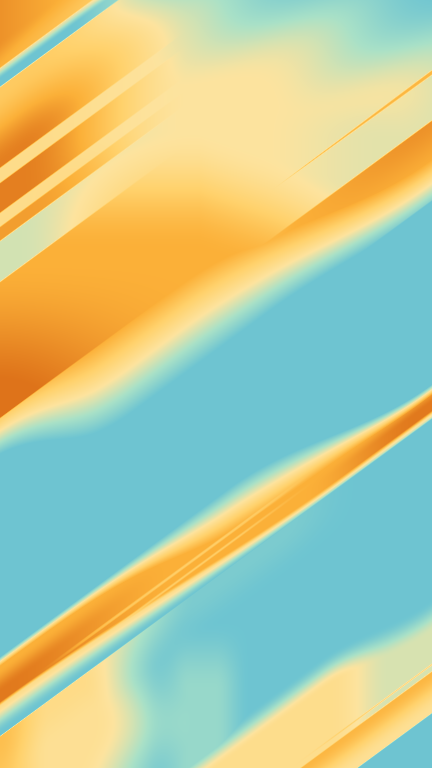
A WebGL 1 fragment shader for this background:

```glsl
precision highp float;
// Diagonal silk-like bands of warm gold and rust flowing across calm teal.
uniform vec2 u_resolution;

// Smooth ramp from 0 at a to 1 at b; a may exceed b.
float ease(float a, float b, float x) {
  float t = clamp((x - a) / (b - a), 0.0, 1.0);
  return t * t * (3.0 - 2.0 * t);
}

// Crisp antialiased boundary.
float edge(float at, float x) {
  return ease(at - 0.012, at + 0.012, x);
}

// Thin stripe around a centre line.
float stripe(float centre, float halfWidth, float x) {
  return ease(halfWidth + 0.012, halfWidth - 0.012, abs(x - centre));
}

// Warmth 0..5 to colour: teal, mint, cream, gold, orange, rust.
vec3 palette(float warmth) {
  vec3 color = mix(vec3(0.43, 0.77, 0.82), vec3(0.66, 0.88, 0.78), clamp(warmth, 0.0, 1.0));
  color = mix(color, vec3(0.99, 0.89, 0.62), clamp(warmth - 1.0, 0.0, 1.0));
  color = mix(color, vec3(1.0, 0.82, 0.42), clamp(warmth - 2.0, 0.0, 1.0));
  color = mix(color, vec3(0.985, 0.69, 0.22), clamp(warmth - 3.0, 0.0, 1.0));
  return mix(color, vec3(0.87, 0.45, 0.10), clamp(warmth - 4.0, 0.0, 1.0));
}

// Upper sheet: pale haze on top, deepening to orange, then falling to teal.
float upperSheet(float x, float y, float d) {
  float wobble = 0.12 * sin(4.0 * x + 5.0 * y);
  float warmth = 2.0 * ease(-1.2, 0.45, y - 0.2 * x + wobble);
  warmth -= 0.3 * ease(2.6, 3.8, x) * ease(0.8, 1.4, y);
  warmth += 2.0 * ease(1.3, 2.5, y - 0.35 * max(x - 2.0, 0.0));
  warmth += 1.2 * ease(2.6, 4.2, y) * ease(2.2, 0.0, x);

  // Striped folds entering from the left.
  float folds = 3.2 + 1.6 * ease(0.9, 1.65, d) - 0.5 * edge(2.27, d);
  folds = mix(folds, 2.4, stripe(1.755, 0.075, d) + stripe(2.2, 0.07, d));
  folds = mix(folds, 1.5, edge(2.41, d));
  warmth = mix(warmth, folds, ease(1.9, 0.2, x) * (1.0 - edge(2.82, d)));

  // Fine streak and orange fold on the right.
  float streakWidth = 0.014 * (x - 2.75);
  warmth = mix(warmth, 3.8, stripe(3.9, streakWidth, d) * ease(2.7, 3.1, x));
  float rightFold = 4.0 + 0.5 * ease(4.9, 4.35, d) * ease(2.8, 4.3, x);
  warmth = mix(warmth, rightFold, edge(4.38, d) * ease(2.4, 3.0, x));

  // Lower rim dissolving into teal.
  float rimStart = 4.18 + 0.6 * ease(1.8, 4.3, x);
  float rimEnd = 4.6 + 0.49 * ease(-0.3, 1.3, x) + 0.15 * ease(2.7, 4.3, x);
  float rim = 4.0 * (1.0 - (d - rimStart) / (rimEnd - rimStart)) - 0.9 * ease(1.0, 0.0, x);
  warmth = mix(warmth, min(warmth, max(rim, 0.0)), edge(4.18, d));
  return warmth * (1.0 - edge(5.18, d));
}

// Top left corner: orange plane, pale rim and teal gap.
float corner(float x, float d) {
  float plane = 4.5 - 0.8 * x - 0.5 * ease(0.4, 0.68, d);
  float gap = 1.8 * ease(0.79, 0.68, d) + 0.6 * ease(0.7, 1.2, x);
  return mix(plane, gap, edge(0.68, d));
}

// Narrow ribbon across the middle, broad and soft at its centre.
float ribbon(float x, float d) {
  float start = 6.57 + 0.45 * ease(2.3, 4.32, x);
  float spread = 0.09 + 0.36 * exp(-(x - 2.5) * (x - 2.5));
  float warmth = 4.0 * clamp((d - start) / spread, 0.0, 1.0);
  warmth += 0.9 * ease(6.68, 6.92, d) * ease(1.8, 0.0, x);
  warmth += 0.9 * ease(7.05, 7.2, d) * ease(3.0, 4.2, x);
  float streaks = stripe(7.02, 0.015, d) + stripe(7.12, 0.012, d);
  warmth -= 0.9 * streaks * ease(0.3, 1.2, x) * ease(3.2, 2.2, x);
  float rim = 7.04 + 0.26 * ease(0.0, 3.5, x);
  float tail = 2.4 * ease(7.33 + 0.02 * x, rim, d);
  return mix(warmth, tail, ease(rim - 0.025, rim + 0.025, d));
}

// Soft upright glows under the ribbon, at the lower left.
float lowerGlow(float x, float y, float d) {
  float swayed = x + 0.1 * sin(5.0 * y);
  float warmth = 2.2 * ease(1.85, 0.85, swayed) + 1.1 * ease(0.5, 0.0, x);
  warmth += 0.7 * ease(1.5, 1.9, x) * ease(2.5, 2.15, x) * ease(6.2, 6.9, y);
  warmth += 0.25 * ease(7.85, 7.4, d) * ease(3.6, 2.8, x);
  return warmth * edge(7.36, d);
}

// Lower right sheet with a golden fold and a teal corner.
float lowerSheet(float x, float d) {
  float start = 8.95 + 0.22 * ease(3.2, 4.32, x);
  float warmth = mix(2.35, 1.55, ease(3.3, 3.9, x)) * ease(start, start + 0.32, d);
  warmth += 1.3 * stripe(9.82, 0.006, d) * ease(2.9, 3.8, x);
  warmth = mix(warmth, mix(3.8, 2.2, ease(9.89, 10.28, d)), edge(9.89, d));
  return warmth * (1.0 - edge(10.31, d));
}

void main() {
  // Canvas spans 4.32 by 7.68 units; y runs downward from the top.
  vec2 p = gl_FragCoord.xy / u_resolution * vec2(4.32, 7.68);
  float x = p.x;
  float y = 7.68 - p.y;
  float d = y + 0.735 * x; // position across the diagonal bands

  float warmth = mix(corner(x, d), upperSheet(x, y, d), edge(0.87, d));
  warmth = mix(warmth, ribbon(x, d), edge(6.0, d));
  warmth = mix(warmth, lowerGlow(x, y, d), edge(7.36, d));
  warmth = max(warmth, lowerSheet(x, d) * edge(8.8, d));
  warmth *= 1.0 - edge(10.31, d);
  gl_FragColor = vec4(palette(warmth), 1.0);
}
```
